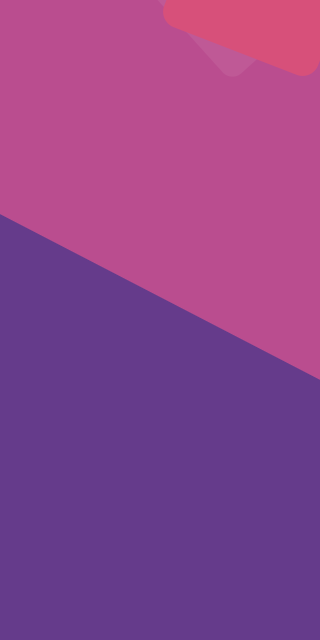
Write a WebGL 1 fragment shader that draws this background.

```glsl
precision highp float;

uniform vec2 u_resolution;

// Signed distance to a rounded square turned by an angle
float roundedSquare(vec2 p, vec2 center, float angle, float halfSize, float radius) {
  float c = cos(angle), s = sin(angle);
  vec2 d = p - center;
  vec2 q = abs(vec2(c * d.x + s * d.y, c * d.y - s * d.x)) - halfSize + radius;
  return length(max(q, 0.0)) + min(max(q.x, q.y), 0.0) - radius;
}

// Antialiased coverage of the inside of a distance field
float coverage(float dist) {
  return clamp(0.5 - dist * u_resolution.x, 0.0, 1.0);
}

void main() {
  // Canvas widths, measured down from the top left
  vec2 p = vec2(gl_FragCoord.x, u_resolution.y - gl_FragCoord.y) / u_resolution.x;

  vec3 purple = vec3(0.396, 0.232, 0.547);
  vec3 magenta = vec3(0.73, 0.302, 0.56);
  vec3 coral = vec3(0.845, 0.312, 0.478);

  // Sloping divide between the two fields
  float slope = dot(p - vec2(0.0, 0.669), normalize(vec2(-0.518, 1.0)));
  vec3 color = mix(purple, magenta, coverage(slope));

  // Faint tilted square behind the coral one
  float veil = roundedSquare(p, vec2(0.741, -0.078), 0.838, 0.237, 0.0417);
  color = mix(color, vec3(1.0), 0.065 * coverage(veil));

  float card = roundedSquare(p, vec2(0.828, -0.081), 0.3695, 0.2578, 0.052);
  color = mix(color, coral, coverage(card));

  gl_FragColor = vec4(color, 1.0);
}
```
